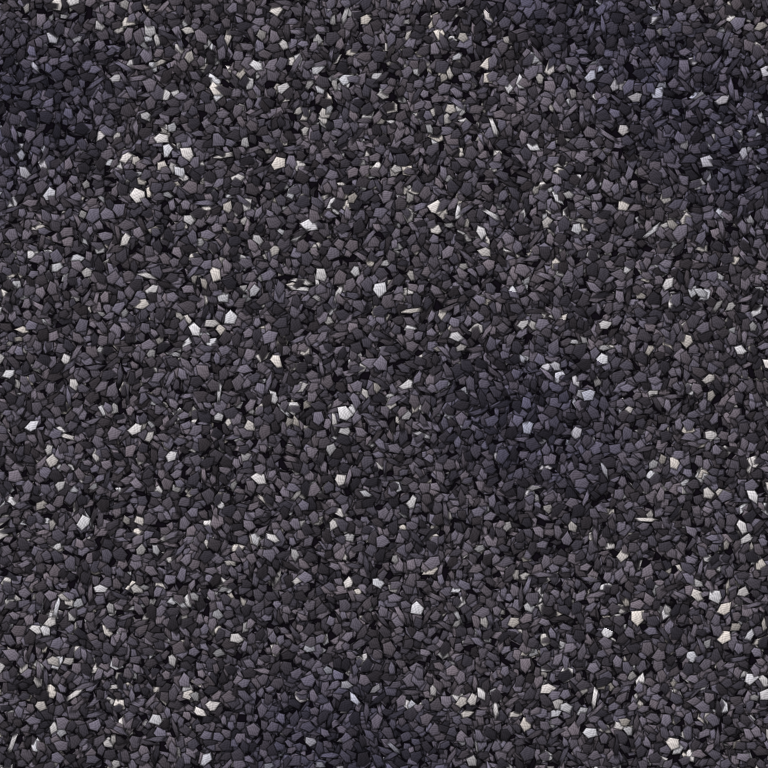
Write a Shadertoy shader that draws this texture.

```glsl
// A bed of crushed dark stone: small angular chips with a few pale slivers.
// Jittered grids of random convex polygons are stacked from bottom to top;
// each chip darkens what lies around it, then covers it with a lit facet.
#define GRAINS 62.0        // grid cells across the canvas
#define LAYERS 5           // stacked sheets of chips
#define COVER 0.92         // chance that a cell holds a chip
#define SOFTNESS 0.0018    // edge blur in canvas units
#define SHADOW_REACH 0.15  // contact shadow width in cells
#define SHADOW_FLOOR 0.45  // brightness left in a contact shadow
#define PALE_SHARE 0.085   // share of pale chips
#define DARK_TONE 0.155
#define TONE_RANGE 0.285
#define GAP_COLOR vec3(0.075, 0.058, 0.085)
#define STONE_TINT vec3(1.02, 0.955, 1.06)
#define LIGHT_DIR vec2(-0.5, 0.85)

const float TAU = 6.2831853;

vec4 hash4(vec2 p) {
    vec4 q = fract(p.xyxy * vec4(0.1031, 0.1030, 0.0973, 0.1099));
    q += dot(q, q.wzxy + 33.33);
    return fract((q.xxyz + q.yzzw) * q.zywx);
}

// Broad, slow variation over the canvas, about -1 to 1
float patches(vec2 uv) {
    return 0.5 * sin(7.0 * uv.x + 2.0 * sin(5.0 * uv.y + 1.0))
         + 0.5 * sin(11.0 * uv.y + 1.7 * sin(6.0 * uv.x + 2.0));
}

// Distance to an irregular five-sided chip of the given half size
float chipDistance(vec2 q, vec2 halfSize, float seed) {
    vec2 s = q / halfSize;
    float d = -1.0;
    for (int k = 0; k < 5; k++) {
        float fk = float(k);
        float r1 = fract(seed * (17.3 + 7.31 * fk));
        float r2 = fract(seed * (41.7 + 9.17 * fk));
        float a = TAU * fk / 5.0 + 0.7 * (r1 - 0.5);
        d = max(d, dot(s, vec2(cos(a), sin(a))) - mix(0.68, 1.0, r2));
    }
    // The circle keeps long corners inside the searched neighbours
    return max(d * halfSize.y, length(q) - 0.95);
}

void addChip(inout vec3 col, vec2 p, vec2 cell, float blur, float patchy) {
    vec4 place = hash4(cell);
    vec4 look = hash4(cell + 217.0);
    if (place.w > COVER) return;

    // Shape: mostly stubby chips, some thin slivers
    vec2 v = p - cell - place.xy;
    float angle = TAU * place.z;
    float c = cos(angle), s = sin(angle);
    vec2 q = vec2(c * v.x + s * v.y, c * v.y - s * v.x);
    float len = mix(0.38, 0.62, look.x);
    vec2 halfSize = vec2(len, len * mix(0.5, 0.95, look.y));
    if (look.y > 0.9) halfSize = vec2(len + 0.22, 0.2);
    float d = chipDistance(q, halfSize, look.z + 0.13);

    // Contact shadow
    col *= mix(SHADOW_FLOOR, 1.0, smoothstep(0.0, SHADOW_REACH, d));

    // Tone: dull greys, with pale stones gathered in patches
    float tone = DARK_TONE + TONE_RANGE * look.w;
    float paleChance = PALE_SHARE * (1.0 + 0.5 * patchy);
    float pick = fract(look.w * 37.0 + place.x * 11.0);
    float pale = step(pick, paleChance);
    tone = mix(tone, mix(0.46, 0.82, look.x), pale);

    // Facet slope, lit rim and faint streaks along the grain
    float slope = dot(v, LIGHT_DIR) / len;
    float rim = smoothstep(-0.14, 0.0, d) * slope;
    float streak = sin(q.y * 23.0 + 2.0 * sin(q.x * 7.0 + TAU * look.z))
                 * sin(q.x * 13.0 + q.y * 9.0 + TAU * look.x);
    tone *= 1.0 + 0.16 * slope + 0.22 * rim + 0.10 * streak;

    // Slightly warmer or cooler hue per stone
    float warmth = place.x - 0.5;
    vec3 tint = mix(STONE_TINT, vec3(1.01, 0.985, 0.99), pale);
    tint += vec3(0.05, 0.01, -0.06) * warmth;
    col = mix(col, tone * tint, 1.0 - smoothstep(-blur, blur, d));
}

void mainImage(out vec4 fragColor, in vec2 fragCoord) {
    vec2 uv = fragCoord / iResolution.y;
    float blur = 0.7 * GRAINS * max(SOFTNESS, 1.0 / iResolution.y);
    float patchy = patches(uv);
    vec3 col = GAP_COLOR;

    // Stack the sheets, each on its own shifted grid
    for (int layer = 0; layer < LAYERS; layer++) {
        vec2 p = uv * GRAINS + float(layer) * vec2(71.37, 93.61);
        vec2 home = floor(p);
        for (int j = -1; j <= 1; j++)
            for (int i = -1; i <= 1; i++)
                addChip(col, p, home + vec2(i, j), blur, patchy);
    }

    // Dim bluish areas and a floor for the deepest gaps
    float dim = smoothstep(0.2, 1.0, -patchy);
    col *= mix(vec3(1.0), vec3(0.86, 0.87, 0.93), dim);
    col = max(col, 0.6 * GAP_COLOR);
    fragColor = vec4(clamp(col, 0.0, 1.0), 1.0);
}
```
